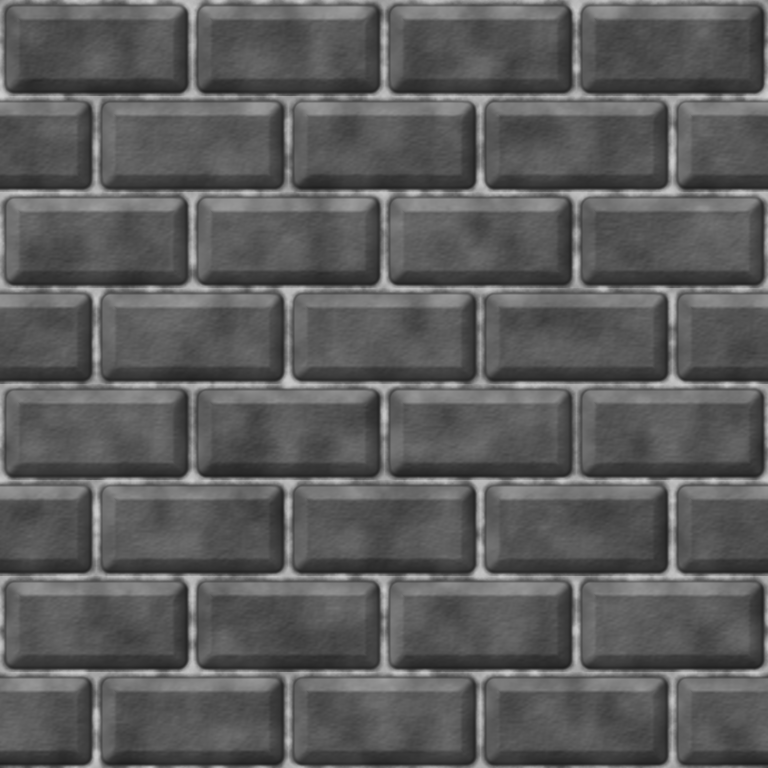
Reproduce this texture procedurally as a Shadertoy shader.

```glsl
// Grey bevelled bricks in running bond, with rough pale mortar and weathered faces.

float hash(vec2 p) {
    vec3 q = fract(p.xyx * vec3(0.1031, 0.1030, 0.0973));
    q += dot(q, q.yzx + 33.33);
    return fract((q.x + q.y) * q.z);
}

// Value noise over the unit canvas, wrapping at its borders.
float noise(vec2 uv, vec2 cells) {
    vec2 p = uv * cells, i = floor(p), f = fract(p);
    f = f * f * (3.0 - 2.0 * f);
    vec2 a = mod(i, cells), b = mod(i + 1.0, cells);
    return mix(mix(hash(a), hash(vec2(b.x, a.y)), f.x),
               mix(hash(vec2(a.x, b.y)), hash(b), f.x), f.y);
}

float fbm(vec2 uv, vec2 cells) {
    float sum = 0.0, weight = 0.5;
    for (int k = 0; k < 4; k++) {
        sum += weight * noise(uv, cells);
        cells *= 2.0;
        weight *= 0.45;
    }
    return sum / 0.87;
}

float roundedBox(vec2 p, vec2 halfSize, float radius) {
    vec2 q = abs(p) - halfSize + radius;
    return length(max(q, 0.0)) + min(max(q.x, q.y), 0.0) - radius;
}

// Fine pitted grain, used as a height field.
float grain(vec2 uv) {
    return 0.5 * noise(uv, vec2(130.0, 190.0)) + 0.5 * noise(uv, vec2(210.0, 310.0));
}

void mainImage(out vec4 fragColor, in vec2 fragCoord) {
    vec2 uv = fragCoord / iResolution.xy;

    // Eight courses of four bricks; every other course shifts by half a brick.
    vec2 p = uv * 8.0;
    p.x += 1.0 - mod(floor(p.y), 2.0);
    vec2 q = vec2(mod(p.x, 2.0) - 1.005, fract(p.y) - 0.488);
    vec2 halfSize = vec2(0.95, 0.457);
    float d = roundedBox(q, halfSize, 0.10);

    // Weathering: broad clouds, and grain lit from the upper left.
    float clouds = fbm(uv, vec2(24.0)) - 0.5;
    float relief = grain(uv + vec2(0.001, -0.0014)) - grain(uv - vec2(0.001, -0.0014));

    // Softly mitred bevel: light above and left, dark below and right.
    vec2 depth = halfSize - abs(q);
    float inset = min(depth.x, depth.y);
    float outer = 1.0 - smoothstep(0.0, 0.14, inset);
    float side = q.x < 0.0 ? 0.39 : 0.275 - 0.06 * outer;
    float cap = q.y > 0.0 ? 0.50 : 0.235 - 0.045 * outer;
    float bevel = mix(side, cap, smoothstep(-0.07, 0.07, depth.x - depth.y));
    float brick = mix(bevel, 0.335, smoothstep(0.125, 0.17, inset));
    brick *= 1.0 + 0.66 * clouds;
    brick += 0.05 * relief * smoothstep(0.0, 0.16, inset);

    // Dark rim, thin on the lit edges and wide on the shaded ones.
    float shade = smoothstep(-0.06, 0.06, max(q.x - halfSize.x, -q.y - halfSize.y) + 0.1);
    brick *= mix(0.68, 1.0, smoothstep(-0.005, mix(0.025, 0.045, shade), -d));

    // Mortar: blotchy, shaded where it meets the bricks.
    float blotch = fbm(uv, vec2(56.0)) - 0.5;
    float mortar = 0.68 + 0.32 * blotch;
    mortar *= mix(0.45, 1.0, smoothstep(-0.02, 0.065, d + 0.05 * blotch));

    float blur = 0.014 + 4.0 / iResolution.y;
    float tone = mix(brick, mortar, smoothstep(-blur, blur, d));
    fragColor = vec4(vec3(tone), 1.0);
}
```
